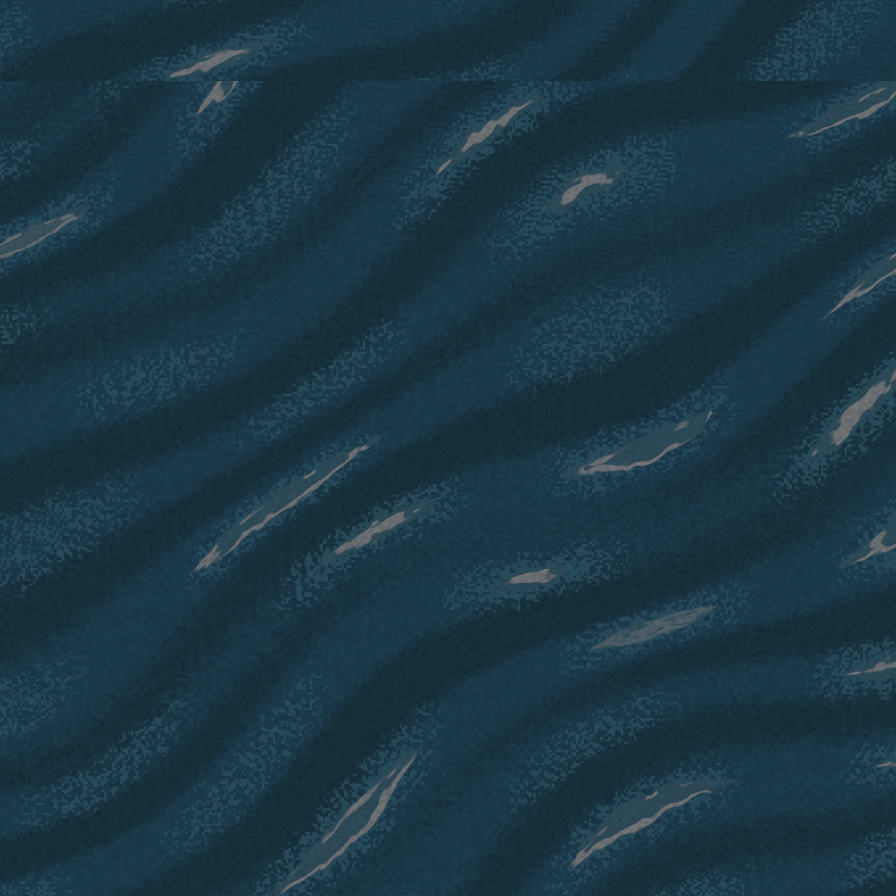
This texture is drawn by a Shadertoy shader. Its source:

```glsl
float hash(vec2 p) {
    return fract(sin(dot(p, vec2(127.1, 311.7))) * 43758.5);
}

float noise(vec2 p) {
    vec2 i = floor(p), f = fract(p);
    f = f * f * (3.0 - 2.0 * f);
    return mix(mix(hash(i), hash(i + vec2(1, 0)), f.x),
               mix(hash(i + vec2(0, 1)), hash(i + vec2(1, 1)), f.x), f.y);
}

// Wave number across the swell; crests lie on whole numbers
float wavePhase(vec2 p) {
    float rise = p.y - 0.57 * p.x + 0.028 * sin(7.4 * p.x + 1.5 * p.y);
    return 8.0 * rise + 0.22 * sin(5.0 * p.x + 9.0 * p.y)
         + 0.13 * sin(13.0 * p.x - 7.0 * p.y + 2.0);
}

void mainImage(out vec4 fragColor, in vec2 fragCoord) {
    vec2 uv = fragCoord / iResolution.y;
    float grain = noise(uv * 340.0);
    float fineGrain = noise(uv * 290.0 + 37.0);

    // Horizontal break in the water near the top
    vec2 p = uv + vec2(0.37, 0.06) * step(0.91, uv.y);
    float phase = wavePhase(p);

    // Dithered swell
    float swell = cos(6.2832 * phase) * (0.65 + 0.35 * sin(6.0 * p.x + 2.3 * phase))
                + 0.4 * sin(4.0 * p.x - 3.1 * phase + 1.0);
    float tone = smoothstep(-0.75, 0.45, swell + 0.7 * (grain - 0.5));
    vec3 color = mix(vec3(0.088, 0.182, 0.225), vec3(0.102, 0.222, 0.288), tone);

    // One possible foam streak per cell along each crest
    float row = floor(phase + 0.5);
    float along = p.x * 3.1 + 7.0 * hash(vec2(row, 3.0));
    vec2 cell = vec2(floor(along), row);
    float size = hash(cell + 11.0);
    float present = step(0.27, hash(cell + 23.0));
    vec2 q = vec2(fract(along) - mix(0.4, 0.6, hash(cell + 5.0)), phase - row);
    float ragged = noise(vec2(p.x * 55.0, phase * 11.0)) - 0.5;
    float fleck = noise(vec2(p.x * 110.0, phase * 24.0)) - 0.5;

    // Teal speckle around the streak
    float halo = smoothstep(0.42, 0.08, abs(q.x)) * smoothstep(0.36, 0.04, abs(q.y + 0.1 * ragged));
    halo *= mix(0.55, 1.0, present);
    float speckle = smoothstep(0.72, 0.9, grain + 0.5 * halo) * smoothstep(0.0, 0.3, halo);
    color = mix(color, vec3(0.165, 0.305, 0.365), 0.75 * speckle);

    // Slate lens
    vec2 lens = q / vec2(mix(0.13, 0.36, size), mix(0.10, 0.15, size));
    float edge = abs(lens.y) + lens.x * lens.x + 0.55 * ragged + 0.3 * fleck;
    float body = present * smoothstep(1.05, 0.8, edge + 0.3 * (grain - 0.5));
    color = mix(color, vec3(0.18, 0.285, 0.335), 0.8 * body);

    // Pale rim on long streaks, pale core on short ones
    float rim = smoothstep(0.24, 0.1, abs(edge - 0.78))
              * smoothstep(-0.05, 0.2, ragged + 0.2 - 0.45 * lens.y - 0.15 * abs(lens.x));
    float core = smoothstep(0.65, 0.42, edge + 0.4 * fleck);
    float foam = present * mix(core, rim, smoothstep(0.4, 0.6, size));
    color = mix(color, vec3(0.46, 0.455, 0.46), foam * (0.68 + 0.32 * grain));

    // Overall grain
    color += (fineGrain - 0.5) * vec3(0.022, 0.03, 0.032);
    fragColor = vec4(color, 1.0);
}
```
